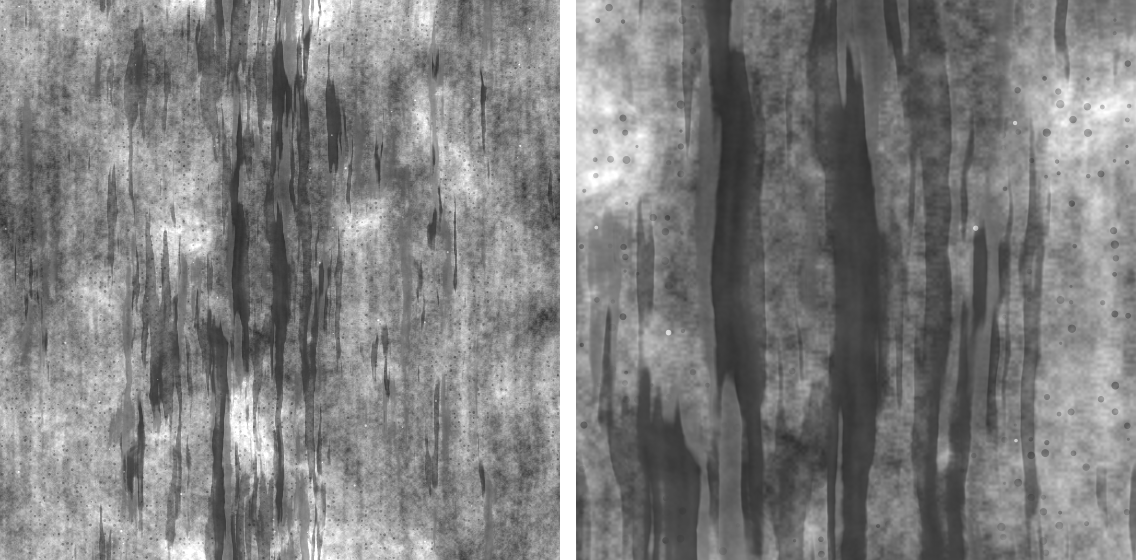
Left: the whole. Right: its middle third, enlarged.
Write a WebGL 2 fragment shader that draws this texture.

```glsl
#version 300 es
precision highp float;

#define BASE_TONE 0.585
#define CLOUD_CONTRAST 1.08
#define STREAK_CONTRAST 0.32
#define GRAIN_CONTRAST 0.34
#define WASH_TONE 0.45
#define WASH_AMOUNT 0.75
#define RUN_DARKNESS 0.40
#define RUN_THRESHOLD 0.18
#define PIT_CELLS 120.0
#define PIT_CHANCE 0.22
#define SPECK_CELLS 48.0
#define SPECK_CHANCE 0.03

uniform vec2 u_resolution;
out vec4 fragColor;

float hash(vec2 cell, float seed) {
    return fract(sin(dot(cell, vec2(127.1, 311.7)) + seed * 74.7) * 43758.5);
}

// Value noise that wraps after a whole number of cells
float noise(vec2 uv, vec2 cells, float seed) {
    vec2 p = uv * cells;
    vec2 i = floor(p);
    vec2 f = p - i;
    vec2 w = f * f * (3.0 - 2.0 * f);
    vec2 lo = mod(i, cells);
    vec2 hi = mod(i + 1.0, cells);
    float bottom = mix(hash(lo, seed), hash(vec2(hi.x, lo.y), seed), w.x);
    float top = mix(hash(vec2(lo.x, hi.y), seed), hash(hi, seed), w.x);
    return mix(bottom, top, w.y);
}

// Sum of octaves, centred on zero
float fbm(vec2 uv, vec2 cells, int octaves, float gain, float seed) {
    float sum = 0.0;
    float total = 0.0;
    float weight = 1.0;
    for (int k = 0; k < octaves; k++) {
        sum += weight * (noise(uv, cells, seed + float(k)) - 0.5);
        total += weight;
        weight *= gain;
        cells *= 2.0;
    }
    return sum / total;
}

// Scattered round spots, at most one in each cell
float spots(vec2 uv, float cells, float chance, float maxRadius, float seed) {
    vec2 p = uv * cells;
    vec2 cell = mod(floor(p), cells);
    vec2 jitter = vec2(hash(cell, seed), hash(cell, seed + 1.0));
    vec2 center = mix(vec2(0.35), vec2(0.65), jitter);
    float radius = maxRadius * mix(0.35, 1.0, hash(cell, seed + 2.0));
    float soft = 0.6 * cells / u_resolution.y;
    float inside = 1.0 - smoothstep(radius - soft, radius + soft, length(fract(p) - center));
    return inside * step(hash(cell, seed + 3.0), chance);
}

void main() {
    vec2 uv = gl_FragCoord.xy / u_resolution;

    // Gentle bending of the blotches and the streaks
    vec2 bend = vec2(fbm(uv, vec2(7.0, 6.0), 4, 0.6, 10.0),
                     fbm(uv, vec2(6.0, 7.0), 4, 0.6, 20.0));
    vec2 cloudUv = uv + 0.10 * bend;
    vec2 streakUv = uv + vec2(0.02 * bend.x, 0.06 * bend.y);

    // Layers from broad to fine
    float cloud = fbm(cloudUv, vec2(6.0, 5.0), 7, 0.65, 30.0);
    float column = fbm(streakUv, vec2(7.0, 1.0), 4, 0.6, 40.0);
    float streak = fbm(streakUv, vec2(64.0, 6.0), 3, 0.65, 50.0);
    float washStreak = fbm(streakUv, vec2(40.0, 4.0), 4, 0.6, 60.0);
    float grain = fbm(uv, vec2(128.0), 3, 0.8, 70.0);

    // Blotchy, grainy surface
    float tone = BASE_TONE + CLOUD_CONTRAST * cloud + STREAK_CONTRAST * streak;
    tone += 0.8 * max(cloud - 0.1, 0.0);
    tone += GRAIN_CONTRAST * grain;

    // Pits, densest on the pale areas
    float pits = spots(uv, PIT_CELLS, PIT_CHANCE, 0.3, 80.0);
    tone -= 0.2 * pits * smoothstep(-0.12, 0.1, cloud);

    // Smooth grey washes that cover the grain
    float washLevel = washStreak + 0.6 * column - 0.6 * cloud;
    float wash = smoothstep(0.11, 0.21, washLevel);
    tone = mix(tone, WASH_TONE + 0.25 * streak + 0.3 * cloud, WASH_AMOUNT * wash);

    // Ragged dark runs gathered in columns
    float runLevel = streak + 0.9 * column - 0.5 * cloud;
    float run = smoothstep(RUN_THRESHOLD - 0.04, RUN_THRESHOLD + 0.06, runLevel);
    tone *= 1.0 - RUN_DARKNESS * run * (1.0 + 1.2 * washStreak);

    // Rare pale specks
    tone += 0.3 * spots(uv, SPECK_CELLS, SPECK_CHANCE, 0.1, 90.0);

    fragColor = vec4(vec3(clamp(tone, 0.0, 1.0)), 1.0);
}
```
